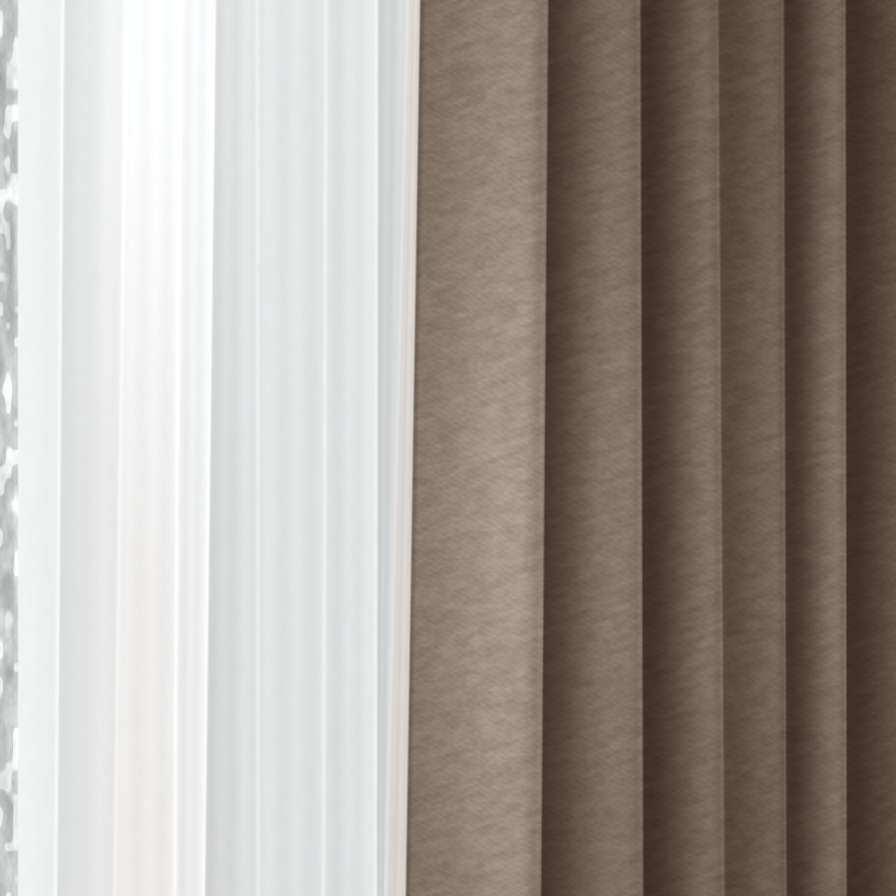
Reproduce this texture procedurally as a WebGL 2 fragment shader.

```glsl
#version 300 es
precision highp float;
// Sheer white curtain beside a heavy brown one, hanging in vertical folds.
// Slightly slanted panels are layered left to right, each with its own shading;
// stretched value noise and a fine twill add the cloth grain.
uniform vec2 u_resolution;
out vec4 fragColor;

const int PANELS = 16;
const int FIRST_BROWN = 10;

// Left border of each panel at the top and the bottom of the canvas
const float topEdge[17] = float[](-0.01, 0.020, 0.072, 0.143, 0.203, 0.241, 0.289, 0.366,
    0.422, 0.457, 0.469, 0.612, 0.715, 0.802, 0.875, 0.944, 1.03);
const float bottomEdge[17] = float[](-0.01, 0.020, 0.064, 0.130, 0.197, 0.229, 0.290, 0.363,
    0.421, 0.433, 0.453, 0.604, 0.718, 0.809, 0.878, 0.945, 1.03);
// Tone at the left and right side of each panel
const float leftTone[16] = float[](0.76, 0.955, 0.87, 0.95, 0.94, 0.85, 0.90, 0.88,
    0.82, 0.86, 0.62, 0.06, 0.04, 0.23, 0.06, 0.03);
const float rightTone[16] = float[](0.80, 0.93, 0.935, 0.955, 0.96, 0.90, 0.895, 0.915,
    0.86, 0.88, 0.86, 0.60, 0.55, 0.47, 0.56, 0.38);

float hash(vec2 p) {
    p = fract(p * vec2(0.1031, 0.1137));
    p += dot(p, p.yx + 33.33);
    return fract((p.x + p.y) * p.x * 7.31 + p.y * 43.7);
}

float noise(vec2 p) {
    vec2 cell = floor(p), f = fract(p);
    f = f * f * (3.0 - 2.0 * f);
    return mix(mix(hash(cell), hash(cell + vec2(1, 0)), f.x),
               mix(hash(cell + vec2(0, 1)), hash(cell + vec2(1, 1)), f.x), f.y);
}

float fbm(vec2 p) {
    float sum = 0.0, weight = 0.5;
    for (int i = 0; i < 4; i++) {
        sum += weight * noise(p);
        p = p * 2.03 + 17.0;
        weight *= 0.5;
    }
    return sum;
}

// Soft band around a centre line
float band(float x, float centre, float width) {
    float d = (x - centre) / width;
    return exp(-d * d);
}

vec3 sheerColor(int i, float t, vec2 uv) {
    float tone = mix(leftTone[i], rightTone[i], smoothstep(0.0, 1.0, t));
    // Thin pleats inside each fold, brightest toward the upper left
    tone += 0.012 * sin(t * 15.0 + float(i) * 2.0) * smoothstep(0.0, 0.2, uv.x);
    tone += 0.045 * band(uv.x, 0.17, 0.09) * smoothstep(0.3, 1.0, uv.y);
    tone -= 0.020 * (1.0 - uv.y) * smoothstep(0.06, 0.15, uv.x);
    tone += 0.015 * (fbm(uv * vec2(150.0, 70.0)) - 0.47);
    vec3 warm = vec3(1.0, 0.975, 0.955), cool = vec3(0.995, 1.0, 1.003);
    float warmth = i == 9 ? 1.0 : 0.5 * band(uv.x, 0.16, 0.05) * (1.0 - uv.y);
    return tone * mix(cool, warm, warmth);
}

vec3 windowColor(vec2 uv) {
    float leaves = fbm(uv * vec2(90.0, 32.0));
    float glint = smoothstep(0.60, 0.75, noise(uv * vec2(110.0, 55.0) + 8.0));
    return vec3(0.76, 0.78, 0.77) + 0.35 * (leaves - 0.47) + 0.15 * glint;
}

vec3 brownColor(int i, float t, vec2 uv) {
    float rise = i == FIRST_BROWN ? smoothstep(0.0, 0.75, t)
               : i == 11 ? smoothstep(-0.1, 0.75, t) : smoothstep(0.05, 0.88, t);
    float tone = mix(leftTone[i], rightTone[i], rise);
    // The rounded front turns away from the light just before its border
    tone -= (i == FIRST_BROWN ? 0.24 : 0.10) * smoothstep(0.82, 1.0, t);
    tone += 0.07 * band(t, 0.975, 0.018);
    tone *= 0.86 + 0.22 * band(uv.y, 0.42, 0.40);
    // Slanted heather, fine grain and twill
    vec2 slant = vec2(uv.x + 0.3 * uv.y, uv.y - 0.3 * uv.x);
    float grain = fbm(slant * vec2(55.0, 150.0)) - 0.47;
    float fine = noise(uv * vec2(230.0, 330.0)) - 0.5;
    float twill = sin((uv.x * 0.6 + uv.y) * 900.0 + 5.0 * noise(uv * 60.0));
    tone += (0.18 * grain + 0.06 * fine + 0.012 * twill) * (0.5 + tone);
    return mix(vec3(0.235, 0.180, 0.142), vec3(0.685, 0.625, 0.570), tone);
}

void main() {
    vec2 uv = gl_FragCoord.xy / u_resolution;
    float soft = max(0.0016, 0.75 / u_resolution.x);
    vec3 color = windowColor(uv);

    // Each later panel covers the ones to its left
    for (int i = 1; i < PANELS; i++) {
        float start = mix(bottomEdge[i], topEdge[i], uv.y);
        float end = mix(bottomEdge[i + 1], topEdge[i + 1], uv.y);
        float t = clamp((uv.x - start) / (end - start), 0.0, 1.0);
        bool sheer = i < FIRST_BROWN;
        vec3 panel = sheer ? sheerColor(i, t, uv) : brownColor(i, t, uv);
        color = mix(color, panel, smoothstep(-soft, soft, uv.x - start));
        // Lit hems of the thin cloth
        if (sheer) color += 0.045 * band(uv.x, start - 0.002, 0.0025);
    }

    // Contact shadow where the heavy cloth begins
    float seam = mix(bottomEdge[FIRST_BROWN], topEdge[FIRST_BROWN], uv.y);
    color *= 1.0 - 0.16 * band(uv.x, seam + 0.002, 0.003);
    fragColor = vec4(clamp(color, 0.0, 1.0), 1.0);
}
```
